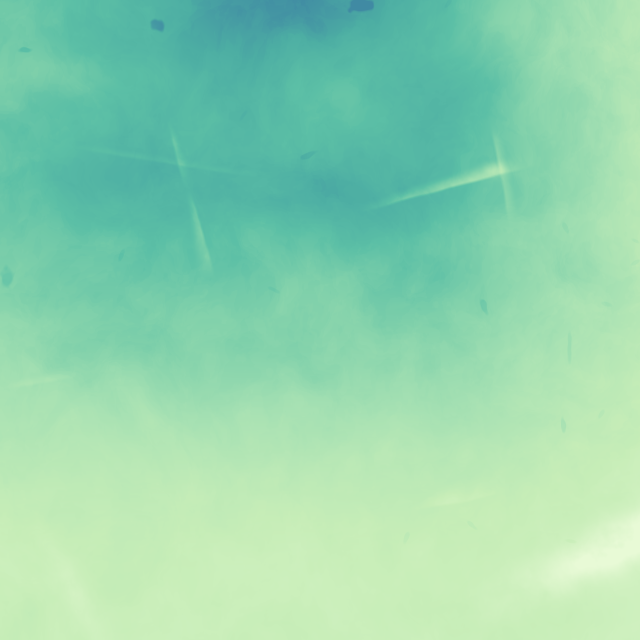
Give the GLSL for this background, as a three.js fragment shader.

```glsl
// A watercolour wash that runs from deep teal at the top to pale lime below.
// One "tone" value is built from gradients, soft blobs, layered noise,
// creases and paint dabs, then turned into colour by a six-step ramp.
varying vec2 vUv;

float hash(vec2 p) {
  vec3 q = fract(vec3(p.xyx) * 0.1031);
  q += dot(q, q.yzx + 33.33);
  return fract((q.x + q.y) * q.z);
}

float noise(vec2 p) {
  vec2 i = floor(p), f = fract(p);
  f = f * f * (3.0 - 2.0 * f);
  float low = mix(hash(i), hash(i + vec2(1.0, 0.0)), f.x);
  float high = mix(hash(i + vec2(0.0, 1.0)), hash(i + vec2(1.0, 1.0)), f.x);
  return mix(low, high, f.y);
}

float fbm(vec2 p) {
  float sum = 0.0, gain = 0.5;
  for (int i = 0; i < 5; i++) {
    sum += gain * noise(p);
    p = mat2(1.6, 1.2, -1.2, 1.6) * p + 7.3;
    gain *= 0.5;
  }
  return sum;
}

// Soft terraces, like overlapping dried layers of paint
float terraces(float v, float steps) {
  float s = v * steps;
  return (floor(s) + smoothstep(0.35, 0.65, fract(s))) / steps;
}

float blob(vec2 p, vec2 centre, vec2 radius) {
  vec2 d = (p - centre) / radius;
  return exp(-dot(d, d));
}

vec2 turn(vec2 v, float angle) {
  float c = cos(angle), s = sin(angle);
  return vec2(c * v.x + s * v.y, c * v.y - s * v.x);
}

// Crease with a firm edge from a to b that fades out to its left
float crease(vec2 p, vec2 a, vec2 b, float startWidth, float endWidth) {
  vec2 dir = normalize(b - a);
  float along = dot(p - a, dir) / length(b - a);
  float across = dot(p - a, vec2(-dir.y, dir.x));
  float width = mix(startWidth, endWidth, clamp(along, 0.0, 1.0));
  float body = smoothstep(-0.004, 0.002, across) * (1.0 - smoothstep(0.0, width, across));
  return body * smoothstep(0.0, 0.4, along) * (1.0 - smoothstep(0.6, 1.0, along));
}

// Small elliptical paint mark with a ragged rim
float dab(vec2 p, vec2 centre, vec2 radius, float angle) {
  vec2 d = turn(p - centre, angle) / radius;
  return 1.0 - smoothstep(0.6, 1.2, length(d) + 0.7 * (noise(p * 110.0) - 0.5));
}

// Broad light and dark regions
float washTone(vec2 p) {
  float t = 1.75 + 3.3 * (1.0 - smoothstep(0.1, 0.74, p.y));
  t += 0.55 * (1.0 - smoothstep(0.0, 0.2, p.x)) * smoothstep(0.3, 0.5, p.y);
  t = mix(t, 5.25, 0.85 * smoothstep(0.66, 1.08, p.x));
  t -= 1.5 * blob(p, vec2(0.42, 1.03), vec2(0.2, 0.11));
  t -= 0.4 * blob(p, vec2(0.38, 0.9), vec2(0.16, 0.12));
  t -= 0.5 * blob(p, vec2(0.17, 0.73), vec2(0.12, 0.06));
  t -= 0.5 * blob(p, vec2(0.54, 0.68), vec2(0.1, 0.07));
  t -= 0.4 * blob(p, vec2(0.72, 0.84), vec2(0.08, 0.07));
  t += 0.5 * blob(p, vec2(0.13, 0.89), vec2(0.16, 0.035));
  t += 0.8 * blob(p, vec2(0.78, 0.96), vec2(0.09, 0.07));
  t += 0.4 * blob(p, vec2(0.53, 0.85), vec2(0.06, 0.06));
  t += 0.5 * blob(p, vec2(0.71, 0.63), vec2(0.08, 0.04));
  t += 0.35 * blob(p, vec2(0.48, 0.55), vec2(0.1, 0.06));
  return t + 0.35 * blob(p, vec2(0.19, 0.57), vec2(0.08, 0.07));
}

float creaseLight(vec2 p) {
  float l = 0.8 * crease(p, vec2(0.26, 0.82), vec2(0.292, 0.7), 0.005, 0.025);
  l += 1.2 * crease(p, vec2(0.334, 0.56), vec2(0.294, 0.71), 0.035, 0.008);
  l += 0.45 * crease(p, vec2(0.08, 0.775), vec2(0.44, 0.72), 0.01, 0.014);
  l += 1.6 * crease(p, vec2(0.55, 0.666), vec2(0.85, 0.748), 0.014, 0.028);
  l += 0.8 * crease(p, vec2(0.765, 0.82), vec2(0.802, 0.64), 0.016, 0.018);
  l += 1.0 * blob(p, vec2(0.775, 0.734), vec2(0.022, 0.011));
  l += 0.25 * crease(p, vec2(0.0, 0.392), vec2(0.13, 0.41), 0.014, 0.014);
  l += 0.3 * crease(p, vec2(0.64, 0.2), vec2(0.8, 0.23), 0.02, 0.05);
  l += 0.35 * blob(turn(p - vec2(0.115, 0.08), -1.1), vec2(0.0), vec2(0.1, 0.02));
  return l + 1.4 * blob(turn(p - vec2(1.0, 0.16), 0.42), vec2(0.0), vec2(0.19, 0.035));
}

float dabShade(vec2 p) {
  float s = 1.1 * dab(p, vec2(0.245, 0.963), vec2(0.009, 0.013), 0.6);
  s += 1.1 * dab(p, vec2(0.562, 0.99), vec2(0.019, 0.012), 0.0);
  s += 0.6 * dab(p, vec2(0.012, 0.565), vec2(0.011, 0.018), 0.0);
  s += 0.7 * dab(p, vec2(0.04, 0.922), vec2(0.011, 0.005), 0.0);
  s += 0.6 * dab(p, vec2(0.482, 0.758), vec2(0.013, 0.005), 0.4);
  s += 0.5 * dab(p, vec2(0.757, 0.52), vec2(0.005, 0.014), 0.3);
  s += 0.4 * dab(p, vec2(0.89, 0.457), vec2(0.004, 0.021), 0.0);
  s += 0.5 * dab(p, vec2(0.88, 0.335), vec2(0.004, 0.014), 0.1);
  // Tiny stray flecks
  for (int i = 0; i < 12; i++) {
    float k = float(i);
    vec2 centre = vec2(hash(vec2(k, 2.0)), hash(vec2(k, 9.0)));
    s += 0.25 * dab(p, centre, vec2(0.01, 0.0035), 3.0 * hash(vec2(k, 17.0)));
  }
  return s;
}

vec3 ramp(float t) {
  vec3 c = mix(vec3(0.25, 0.54, 0.64), vec3(0.30, 0.68, 0.64), clamp(t, 0.0, 1.0));
  c = mix(c, vec3(0.36, 0.75, 0.65), clamp(t - 1.0, 0.0, 1.0));
  c = mix(c, vec3(0.51, 0.82, 0.67), clamp(t - 2.0, 0.0, 1.0));
  c = mix(c, vec3(0.65, 0.88, 0.70), clamp(t - 3.0, 0.0, 1.0));
  c = mix(c, vec3(0.78, 0.93, 0.72), clamp(t - 4.0, 0.0, 1.0));
  return mix(c, vec3(0.91, 0.98, 0.84), clamp((t - 5.0) * 0.75, 0.0, 1.0));
}

void main() {
  vec2 p = vUv;
  vec2 warp = vec2(fbm(p * 5.0), fbm(p * 5.0 + 19.0)) - 0.48;
  float patches = terraces(fbm(p * vec2(6.0, 7.0) + 1.5 * warp), 14.0) - 0.48;
  float grain = terraces(fbm(p * vec2(34.0, 24.0) + 3.0 * warp), 7.0) - 0.48;
  float strength = mix(0.4, 1.0, smoothstep(0.15, 0.6, p.y));
  float tone = washTone(p + 0.05 * warp) + strength * (1.2 * patches + 0.6 * grain);
  float wear = smoothstep(0.1, 0.75, fbm(p * 26.0 + 4.0));
  tone += creaseLight(p + 0.015 * warp) * (0.5 + 0.7 * wear) - dabShade(p);
  gl_FragColor = vec4(ramp(tone), 1.0);
}
```
